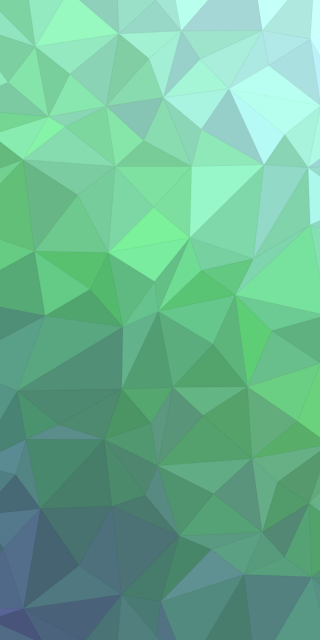
Give the GLSL for this background, as a Shadertoy shader.

```glsl
// Low-poly mosaic of triangles fading from pale aqua through green to slate blue.

vec2 hash2(vec2 p) {
    vec3 q = fract(vec3(p.xyx) * vec3(0.1031, 0.1030, 0.0973));
    q += dot(q, q.yzx + 33.33);
    return fract((q.xx + q.yz) * q.zy);
}

// Corner of the jittered lattice
vec2 corner(vec2 id) {
    return id + 0.54 * (hash2(id + 47.0) - 0.5);
}

// Fan centre of a cell; on a corner it splits the cell in two
vec2 apex(vec2 id) {
    vec2 middle = 0.25 * (corner(id) + corner(id + vec2(1, 0))
                        + corner(id + vec2(0, 1)) + corner(id + 1.0));
    vec2 h = hash2(id + 91.0);
    return h.x < 0.25 ? corner(id) : middle + 0.36 * (hash2(id + 13.0) - 0.5);
}

float cross2(vec2 a, vec2 b) {
    return a.x * b.y - a.y * b.x;
}

// Distance to the left of the line from a to b
float leftOf(vec2 p, vec2 a, vec2 b) {
    return cross2(b - a, p - a) / length(b - a);
}

float rise(float low, float high, float y) {
    return clamp((y - low) / (high - low), 0.0, 1.0);
}

// Smooth colour field: two vertical ramps blended across
vec3 field(vec2 uv) {
    vec3 left = mix(vec3(0.29, 0.37, 0.49), vec3(0.31, 0.51, 0.50), rise(0.05, 0.30, uv.y));
    left = mix(left, vec3(0.32, 0.62, 0.47), rise(0.30, 0.48, uv.y));
    left = mix(left, vec3(0.36, 0.76, 0.43), rise(0.48, 0.65, uv.y));
    left = mix(left, vec3(0.47, 0.83, 0.60), rise(0.65, 0.80, uv.y));
    left = mix(left, vec3(0.54, 0.89, 0.71), rise(0.80, 1.00, uv.y));

    vec3 right = mix(vec3(0.32, 0.56, 0.48), vec3(0.38, 0.73, 0.44), rise(0.05, 0.34, uv.y));
    right = mix(right, vec3(0.38, 0.78, 0.50), rise(0.34, 0.50, uv.y));
    right = mix(right, vec3(0.56, 0.88, 0.76), rise(0.50, 0.66, uv.y));
    right = mix(right, vec3(0.70, 0.96, 0.93), rise(0.66, 0.82, uv.y));
    right = mix(right, vec3(0.77, 0.99, 0.98), rise(0.82, 1.00, uv.y));

    // Fresh green glow just above the middle
    vec2 g = (uv - vec2(0.46, 0.57)) / vec2(0.30, 0.08);
    return mix(left, right, clamp(uv.x, 0.0, 1.0)) + vec3(0.03, 0.10, 0.04) * exp(-dot(g, g));
}

void mainImage(out vec4 fragColor, in vec2 fragCoord) {
    const float cells = 4.57;
    const vec2 offset = vec2(0.51, 0.70);
    float pixel = cells / iResolution.x;
    vec2 p = fragCoord * pixel - offset;
    vec2 span = vec2(cells, cells * iResolution.y / iResolution.x);
    vec3 sum = vec3(0.0);
    float total = 0.0;

    for (int j = -1; j <= 1; j++)
    for (int i = -1; i <= 1; i++) {
        vec2 id = floor(p) + vec2(i, j);
        vec2 c = apex(id);

        // Four facets around the cell, one per side
        for (int k = 0; k < 4; k++) {
            vec2 side = k == 0 ? vec2(1, 0) : k == 1 ? vec2(0, 1) : k == 2 ? vec2(-1, 0) : vec2(0, -1);
            vec2 start = vec2(k == 1 || k == 2, k > 1);
            vec2 a = corner(id + start);
            vec2 b = corner(id + start + side);
            if (cross2(b - a, c - a) < 0.001) continue;

            float inside = min(leftOf(p, a, b), min(leftOf(p, b, c), leftOf(p, c, a)));
            float cover = clamp(0.5 + inside / pixel, 0.0, 1.0);

            // Flat facet tint with a little light and hue variation
            vec2 h = hash2(id * 4.0 + vec2(float(k), 7.0 * float(k)) + 150.0) - 0.5;
            vec3 tint = field(((a + b + c) / 3.0 + offset) / span);
            tint *= 1.0 + 0.24 * h.x;
            tint += h.y * vec3(0.05, -0.04, 0.10);
            tint *= 1.0 - 0.04 * (1.0 - smoothstep(0.0, 0.016, inside));
            sum += clamp(tint, 0.0, 1.0) * cover;
            total += cover;
        }
    }

    vec3 color = total > 0.001 ? sum / total : field((p + offset) / span);
    fragColor = vec4(color, 1.0);
}
```
